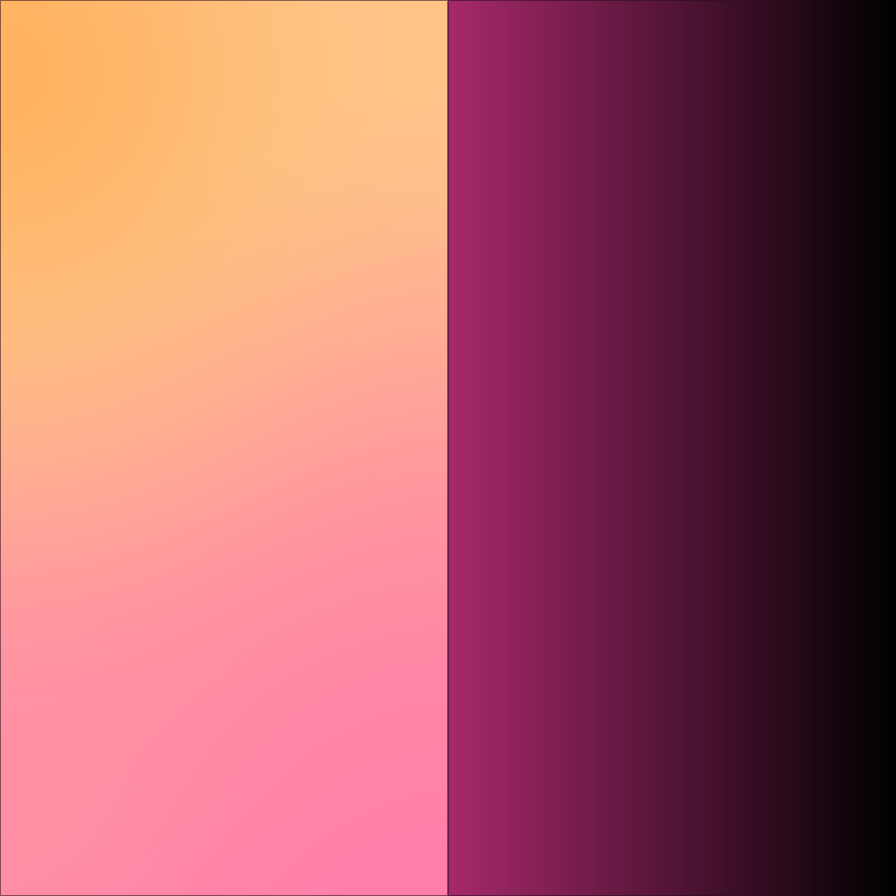
A three.js fragment shader for this background:

```glsl
varying vec2 vUv;

const vec3 DEEP_PINK = vec3(1.0, 0.495, 0.66);
const vec3 ROSE = vec3(1.0, 0.545, 0.64);
const vec3 PEACH = vec3(1.0, 0.775, 0.54);
const vec3 AMBER = vec3(1.0, 0.70, 0.38);
const vec3 SOFT_ROSE = vec3(1.0, 0.575, 0.645);
const vec3 MAGENTA = vec3(0.655, 0.16, 0.425);
const vec3 LINE_COLOR = vec3(0.16, 0.05, 0.10);

const float SPLIT = 0.5;            // where the panels meet
const float WAVE_LIFT = 0.17;       // rise of the pink toward the split
const vec2 AMBER_CENTER = vec2(0.0, 0.92);
const float AMBER_RADIUS = 0.27;
const vec2 SOFT_CENTER = vec2(0.0, 0.1);
const float SOFT_RADIUS = 0.22;
const float LINE_HALF_WIDTH = 0.0007;
const float LINE_STRENGTH = 0.85;

float glow(vec2 p, vec2 center, float radius) {
  vec2 d = (p - center) / radius;
  return exp(-dot(d, d));
}

// Warm panel: a bent vertical ramp with two soft corner glows
vec3 warmPanel(vec2 p) {
  float level = p.y - WAVE_LIFT * smoothstep(0.0, SPLIT, p.x);
  vec3 color = mix(DEEP_PINK, ROSE, smoothstep(-0.2, 0.25, level));
  color = mix(color, PEACH, smoothstep(0.08, 0.78, level));
  color = mix(color, SOFT_ROSE, 0.7 * glow(p, SOFT_CENTER, SOFT_RADIUS));
  return mix(color, AMBER, glow(p, AMBER_CENTER, AMBER_RADIUS));
}

// Dark panel: magenta fading evenly to black
vec3 darkPanel(vec2 p) {
  float fade = clamp((p.x - SPLIT) / (1.0 - SPLIT), 0.0, 1.0);
  return MAGENTA * (1.0 - fade);
}

// Distance to the nearest side of the frame or the split
float outlineDistance(vec2 p) {
  vec2 border = min(p, 1.0 - p);
  return min(min(border.x, border.y), abs(p.x - SPLIT));
}

void main() {
  vec2 p = vUv;
  float pixel = max(fwidth(p.x), 0.00001);

  float side = clamp((p.x - SPLIT) / pixel + 0.5, 0.0, 1.0);
  vec3 color = mix(warmPanel(p), darkPanel(p), side);

  // Thin outline, never brighter than the panel beneath
  float line = clamp((LINE_HALF_WIDTH - outlineDistance(p)) / pixel + 0.5, 0.0, 1.0);
  color = mix(color, min(color, LINE_COLOR), line * LINE_STRENGTH);

  gl_FragColor = vec4(color, 1.0);
}
```
